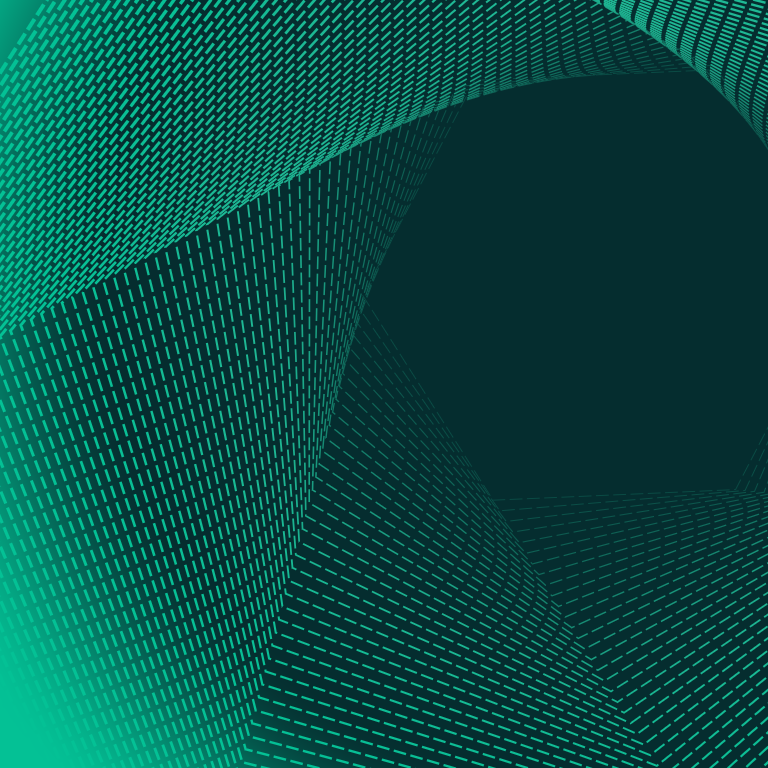
A WebGL 2 fragment shader for this background:

```glsl
#version 300 es
precision highp float;
// Whirl of dashed hexagon outlines around a dark hexagonal opening.
// Each outline drifts, grows and turns by a linear blend of its complex scale;
// strokes widen and brighten outward, over a green glow in the far corners.

uniform vec2 u_resolution;
out vec4 outColor;

const float STEP_ANGLE = 1.04719755; // one sixth of a turn

vec2 polar(float radius, float degreesCcw) {
    float a = radians(degreesCcw);
    return radius * vec2(cos(a), sin(a));
}

vec2 complexDivide(vec2 a, vec2 b) {
    return vec2(dot(a, b), a.y * b.x - a.x * b.y) / dot(b, b);
}

// Signed distance to the outline (x) and arc length along it (y).
vec2 hexagonCoords(vec2 p, vec2 center, vec2 scale) {
    vec2 q = complexDivide(p - center, scale);
    float angle = atan(q.y, q.x);
    angle += angle < 0.0 ? 6.0 * STEP_ANGLE : 0.0;
    float edge = floor(angle / STEP_ANGLE);
    float local = angle - (edge + 0.5) * STEP_ANGLE;
    vec2 folded = length(q) * vec2(cos(local), sin(local));
    return length(scale) * vec2(folded.x - 0.8660254, edge + 0.5 + folded.y);
}

// Smoothed coverage of a band with the given half width.
float band(float d, float halfWidth, float pixel) {
    return clamp((halfWidth - abs(d)) / pixel + 0.5, 0.0, 1.0);
}

void main() {
    float pixel = 1.0 / min(u_resolution.x, u_resolution.y);
    vec2 p = gl_FragCoord.xy * pixel;
    vec2 origin = vec2(0.788, 0.629);
    vec2 startScale = polar(0.316, 2.5);
    vec2 growth = polar(0.609, 73.3);
    vec2 drift = polar(0.195, 262.5);

    // Dashed outlines, from the opening outward
    float ink = 0.0;
    float dashPeriod = 0.0225;
    for (int i = 0; i < 72; i++) {
        float t = float(i) / 46.0;
        vec2 h = hexagonCoords(p, origin + drift * t, startScale + growth * t);
        float stroke = band(h.x, 0.0006 + 0.0013 * t, pixel);
        float dash = (fract(h.y / dashPeriod) - 0.5) * dashPeriod;
        float strength = mix(0.2, 1.0, smoothstep(-0.05, 0.5, t));
        ink = max(ink, stroke * band(dash, 0.37 * dashPeriod, pixel) * strength);
    }

    // Dark ground, corner glow and green strokes
    float glow = smoothstep(0.64, 0.96, distance(p, origin));
    vec3 ground = vec3(0.018, 0.178, 0.184);
    vec3 green = vec3(0.015, 0.755, 0.585);
    vec3 mint = vec3(0.12, 0.72, 0.58);
    vec3 color = mix(ground, green, glow);
    color = mix(color, mix(mint, green, smoothstep(0.45, 0.75, distance(p, origin))), ink);
    outColor = vec4(color, 1.0);
}
```
